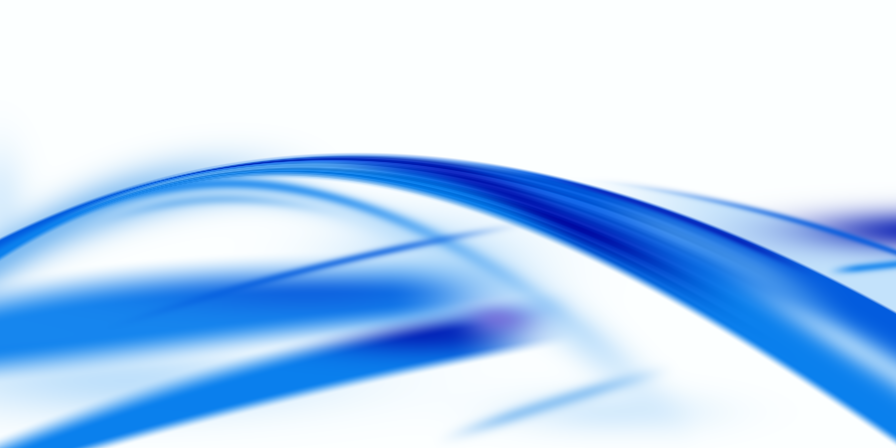
This background is drawn by a WebGL 2 fragment shader. Its source:

```glsl
#version 300 es
precision highp float;
// Glossy blue ribbons sweeping over white: a large arch, a paler inner arch and
// two soft waves below it. Each ribbon lies between two cubic curves y(x) and is
// blended over the ones before it; streaks follow the arch by 1D value noise.

uniform vec2 u_resolution;
out vec4 fragColor;

const vec3 WHITE = vec3(0.99, 1.0, 1.0);
const vec3 PALE = vec3(0.69, 0.85, 0.98);
const vec3 SKY = vec3(0.38, 0.67, 0.93);
const vec3 AZURE = vec3(0.04, 0.50, 0.93);
const vec3 BLUE = vec3(0.01, 0.36, 0.87);
const vec3 NAVY = vec3(0.01, 0.10, 0.70);
const vec3 VIOLET = vec3(0.50, 0.42, 0.85);

// Curve heights at x = 0, 1/3, 2/3 and 1.
const vec4 ARCH_TOP = vec4(0.466, 0.651, 0.581, 0.302);
const vec4 ARCH_BOTTOM = vec4(0.422, 0.609, 0.422, 0.016);
const vec4 INNER_ARCH = vec4(0.414, 0.576, 0.245, -0.354);
const vec4 WAVE_TOP = vec4(0.328, 0.391, 0.375, 0.375);
const vec4 WAVE_BOTTOM = vec4(0.182, 0.260, 0.318, 0.318);
const vec4 SWOOSH_TOP = vec4(0.0, 0.214, 0.344, 0.427);
const vec4 SWOOSH_BOTTOM = vec4(-0.062, 0.120, 0.253, 0.349);
const vec4 RISING_LINE = vec4(0.180, 0.393, 0.523, 0.583);
const vec4 RIGHT_LINE = vec4(0.583, 0.635, 0.599, 0.437);
const float STREAKS = 26.0;
const float EDGE = 0.005;

// Cubic through four evenly spaced heights.
float curve(float x, vec4 h) {
    float a = 3.0 * x, b = a - 1.0, c = a - 2.0, d = a - 3.0;
    return dot(h, vec4(-b * c * d / 6.0, a * c * d / 2.0, -a * b * d / 2.0, a * b * c / 6.0));
}

float ribbon(vec2 p, vec4 top, vec4 bottom, float softTop, float softBottom) {
    return smoothstep(-softTop, softTop, curve(p.x, top) - p.y)
         * smoothstep(-softBottom, softBottom, p.y - curve(p.x, bottom));
}

float bell(float d, float width) {
    return exp(-d * d / (width * width));
}

float stroke(vec2 p, vec4 h, float width) {
    return bell(p.y - curve(p.x, h), width);
}

float glow(vec2 p, vec2 center, vec2 size) {
    vec2 d = (p - center) / size;
    return exp(-dot(d, d));
}

// Fades in over a..b and out over c..d.
float span(float x, float a, float b, float c, float d) {
    return smoothstep(a, b, x) * (1.0 - smoothstep(c, d, x));
}

float hash(float n) {
    return fract(sin(n * 127.1) * 43758.5);
}

float noise(float x) {
    float i = floor(x);
    return mix(hash(i), hash(i + 1.0), smoothstep(0.0, 1.0, x - i));
}

vec3 archColor(float v, float x) {
    vec3 c = mix(AZURE, BLUE, smoothstep(0.3, 0.9, v));
    c = mix(c, SKY, 0.8 * bell(v - 0.5, 0.2) * span(x, 0.04, 0.2, 0.36, 0.48));
    c = mix(c, SKY, 0.6 * bell(v - 0.75, 0.16) * span(x, 0.64, 0.76, 0.84, 0.96));
    c = mix(c, PALE, 0.85 * bell(v - 0.53, 0.15) * smoothstep(0.78, 0.96, x));
    float core = mix(0.74, 0.34, smoothstep(0.46, 0.66, x));
    c = mix(c, NAVY, bell(v - core, 0.27) * span(x, 0.34, 0.52, 0.64, 0.84));
    c = mix(c, NAVY, 0.7 * bell(v - 0.82, 0.09) * span(x, 0.15, 0.3, 0.42, 0.55));
    c = mix(c, PALE, 0.6 * bell(v - 0.98, 0.09) * span(x, 0.1, 0.25, 0.5, 0.62));
    c = mix(c, NAVY, 0.8 * bell(v - 0.96, 0.04) * span(x, 0.58, 0.68, 0.82, 0.92));
    return c + 0.14 * (noise(v * STREAKS + 2.0 * x) - 0.5) * span(x, 0.05, 0.25, 0.6, 0.9);
}

void main() {
    vec2 p = gl_FragCoord.xy / u_resolution;
    float x = p.x;
    vec3 col = WHITE;

    // Soft hazes
    col = mix(col, PALE, 0.45 * glow(p, vec2(0.0, 0.55), vec2(0.03, 0.12)));
    col = mix(col, PALE, 0.75 * glow(p, vec2(0.48, 0.40), vec2(0.11, 0.11)));
    col = mix(col, PALE, 0.8 * glow(p, vec2(0.14, 0.15), vec2(0.22, 0.08)));
    col = mix(col, PALE, 0.5 * glow(p, vec2(0.68, 0.08), vec2(0.11, 0.05)));
    float underArch = curve(x, ARCH_BOTTOM) - p.y;
    col = mix(col, SKY, 0.8 * bell(underArch, 0.06) * span(x, -0.2, 0.0, 0.1, 0.4));

    // Inner arch, widening and fading as it falls
    float fall = smoothstep(0.35, 0.7, x);
    col = mix(col, PALE, 0.65 * stroke(p, INNER_ARCH - 0.02, mix(0.035, 0.065, fall)) * span(x, 0.05, 0.2, 0.64, 0.79));
    col = mix(col, AZURE, 0.75 * stroke(p, INNER_ARCH, mix(0.013, 0.03, fall)) * span(x, 0.06, 0.2, 0.3, 0.72));
    col = mix(col, SKY, 0.6 * stroke(p, INNER_ARCH - 0.035, 0.012) * span(x, 0.1, 0.2, 0.24, 0.4));

    // Waves beneath the arch
    float wave = ribbon(p, WAVE_TOP, WAVE_BOTTOM, 0.05, 0.04) * (1.0 - smoothstep(0.43, 0.6, x));
    vec3 waveColor = mix(AZURE, BLUE, glow(p, vec2(0.34, 0.35), vec2(0.18, 0.05)));
    col = mix(col, waveColor, 0.95 * wave);
    float swoosh = ribbon(p, SWOOSH_TOP, SWOOSH_BOTTOM, 0.03, 0.016) * (1.0 - smoothstep(0.5, 0.65, x));
    vec3 swooshColor = mix(AZURE, NAVY, 0.9 * glow(p, vec2(0.47, 0.26), vec2(0.13, 0.05)));
    col = mix(col, swooshColor, swoosh);
    col = mix(col, VIOLET, 0.7 * glow(p, vec2(0.556, 0.288), vec2(0.035, 0.03)));
    col = mix(col, BLUE, 0.75 * stroke(p, RISING_LINE, 0.010) * span(x, 0.1, 0.32, 0.42, 0.6));
    col = mix(col, SKY, 0.6 * stroke(p, vec4(-0.19, -0.08, 0.13, 0.24), 0.018) * span(x, 0.48, 0.58, 0.65, 0.76));

    // Veil and dark blur at the right
    col = mix(col, PALE, 0.75 * ribbon(p, RIGHT_LINE, ARCH_TOP, EDGE, EDGE) * smoothstep(0.62, 0.85, x));
    col = mix(col, NAVY, 0.9 * glow(p, vec2(1.03, 0.485), vec2(0.13, 0.045)));
    col = mix(col, BLUE, 0.8 * stroke(p, RIGHT_LINE, 0.008) * smoothstep(0.65, 0.95, x));
    col = mix(col, AZURE, 0.8 * stroke(p, vec4(0.2, 0.27, 0.34, 0.41), 0.01) * smoothstep(0.92, 0.96, x));

    // Main arch
    float low = curve(x, ARCH_BOTTOM), high = curve(x, ARCH_TOP);
    float v = (p.y - low) / (high - low);
    float arch = ribbon(p, ARCH_TOP, ARCH_BOTTOM, EDGE, mix(0.008, 0.016, x));
    col = mix(col, archColor(v, x), arch);

    fragColor = vec4(clamp(col, 0.0, 1.0), 1.0);
}
```
